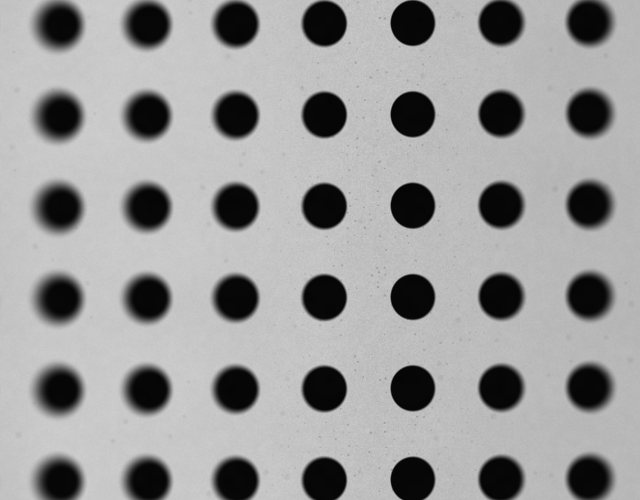
This pattern is drawn by a WebGL 1 fragment shader. Its source:

```glsl
precision highp float;
// Grid of black discs on speckled grey, in focus right of centre and blurring to both sides.

uniform vec2 u_resolution;

float hash(vec2 p) {
  vec3 q = fract(vec3(p.xyx) * 0.1031);
  q += dot(q, q.yzx + 33.33);
  return fract((q.x + q.y) * q.z);
}

float valueNoise(vec2 p) {
  vec2 i = floor(p), f = fract(p);
  f = f * f * (3.0 - 2.0 * f);
  float low = mix(hash(i), hash(i + vec2(1.0, 0.0)), f.x);
  float high = mix(hash(i + vec2(0.0, 1.0)), hash(i + vec2(1.0, 1.0)), f.x);
  return mix(low, high, f.y);
}

// Sparse dust: at most one soft dot per cell
float specks(vec2 p, float size, float density) {
  vec2 cell = floor(p / size);
  vec2 center = 0.25 + 0.5 * vec2(hash(cell + 17.0), hash(cell + 53.0));
  float radius = size * mix(0.08, 0.2, hash(cell + 91.0));
  float d = length(p - (cell + center) * size);
  float present = step(hash(cell + 7.0), density);
  return present * (1.0 - smoothstep(0.3 * radius, 1.3 * radius, d));
}

// Lit plate: darker to the right, with mottling, grain and dust near focus
float plate(vec2 p) {
  float shade = mix(0.785, 0.715, smoothstep(100.0, 800.0, p.x));
  shade -= 0.02 * smoothstep(60.0, 0.0, p.x);
  shade += 0.018 * (valueNoise(p / 75.0) - 0.5);
  shade += 0.014 * (valueNoise(p / 9.0 + 40.0) - 0.5);

  float focus = exp(-pow((p.x - 455.0) / 120.0, 2.0));
  shade += (0.02 + 0.03 * focus) * (valueNoise(p * 0.65) - 0.5);
  shade -= 0.12 * focus * specks(p, 9.0, 0.22);
  shade -= 0.04 * specks(p + 200.0, 23.0, 0.12);
  return shade;
}

// Disc coverage, with blur growing away from the focal column
float discs(vec2 p, float pixel) {
  float column = floor((p.x - 69.0) / 106.65 + 0.5);
  float firstRow = 30.0 - 0.6 * column;
  float row = floor((p.y - firstRow) / 109.6 + 0.5);
  vec2 center = vec2(69.0 + 106.65 * column, firstRow + 109.6 * row);

  float defocus = column - 3.7;
  vec2 q = p - center;
  q.x += 0.7 * defocus;
  float d = length(q * vec2(1.015, 0.985));
  float outward = sign(defocus) * q.x / max(d, 1.0);
  float blur = (0.8 + 2.9 * abs(defocus)) * (1.0 + 0.28 * outward);
  blur = max(blur, pixel);
  return 1.0 - smoothstep(27.0 - blur, 27.0 + blur, d);
}

void main() {
  // The canvas is 600 units high, with y running downward
  float pixel = 600.0 / u_resolution.y;
  vec2 p = gl_FragCoord.xy * pixel;
  p.y = 600.0 - p.y;

  float ink = 0.02 + 0.01 * valueNoise(p / 12.0);
  float shade = mix(plate(p), ink, discs(p, pixel));
  gl_FragColor = vec4(vec3(shade), 1.0);
}
```
